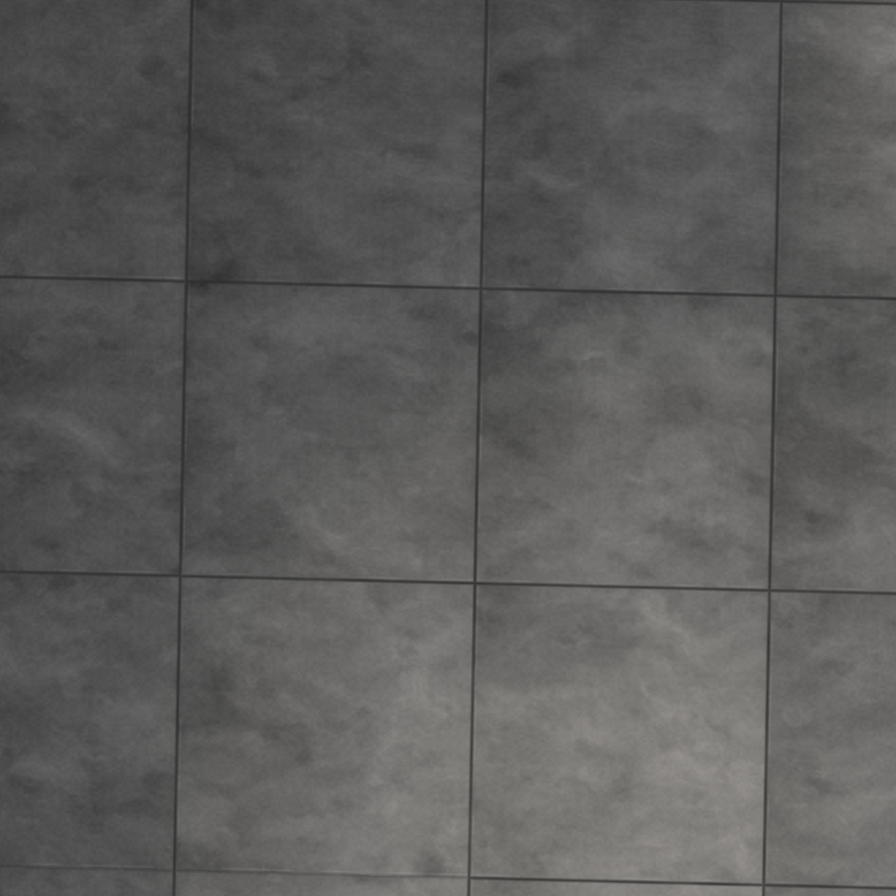
A WebGL 2 fragment shader for this texture:

```glsl
#version 300 es
precision highp float;
// Slightly tilted dark concrete floor tiles with thin joints, cloudy stains and uneven light.

#define TILE_SIZE 0.329
#define GRID_ORIGIN vec2(0.194, 0.033)
#define GRID_TILT vec2(0.020, -0.0245)
#define JOINT_WIDTH 0.0030
#define JOINT_TONE 0.18
#define CLOUD_AMOUNT 0.13
#define STREAK_AMOUNT 0.08
#define STAIN_AMOUNT 0.035
#define GRAIN_AMOUNT 0.027
#define TILE_VARIATION 0.02

uniform vec2 u_resolution;
out vec4 fragColor;

float hash(vec2 p) {
  return fract(sin(dot(p, vec2(127.1, 311.7))) * 43758.5453);
}

float noise(vec2 p) {
  vec2 cell = floor(p), f = fract(p);
  f = f * f * (3.0 - 2.0 * f);
  float low = mix(hash(cell), hash(cell + vec2(1, 0)), f.x);
  float high = mix(hash(cell + vec2(0, 1)), hash(cell + vec2(1, 1)), f.x);
  return mix(low, high, f.y);
}

float fbm(vec2 p) {
  float sum = 0.0, amplitude = 0.5;
  for (int i = 0; i < 6; i++) {
    sum += amplitude * noise(p);
    p = mat2(1.6, 1.2, -1.2, 1.6) * p + 7.3;
    amplitude *= 0.52;
  }
  return sum;
}

// Broad light: brightest low right of centre, with a glow at the upper right edge
float floorLight(vec2 p) {
  vec2 pool = (p - vec2(0.66, 0.06)) / vec2(0.50, 0.50);
  vec2 glow = (p - vec2(1.06, 0.93)) / vec2(0.15, 0.20);
  float light = 0.268 + 0.05 * p.x + 0.195 * exp(-dot(pool, pool));
  return light + 0.13 * exp(-dot(glow, glow));
}

// Cloudy slab surface, different in every tile
float slabTone(vec2 local, vec2 tile) {
  vec2 q = local + 17.0 * vec2(hash(tile), hash(tile + 5.2));
  vec2 warp = vec2(fbm(q * 4.0 + 9.0), fbm(q * 4.0 + 31.0)) - 0.5;
  float clouds = fbm(q * vec2(3.4, 4.4) + warp * 1.2) - 0.50;
  float streaks = fbm(q * vec2(8.0, 16.0) + warp * 2.0) - 0.50;
  float stains = smoothstep(0.58, 0.80, fbm(q * vec2(9.0, 13.0) + 40.0));
  float scuffs = smoothstep(0.60, 0.80, fbm(q * vec2(13.0, 19.0) + warp * 3.0 + 70.0));
  float tone = CLOUD_AMOUNT * clouds + STREAK_AMOUNT * streaks;
  tone += STAIN_AMOUNT * (0.7 * scuffs - stains);
  // Left sides are a little darker, and each tile has its own shade
  tone += 0.035 * (smoothstep(0.0, 0.6, local.x) - 0.7);
  return tone + TILE_VARIATION * (hash(tile + 2.7) - 0.5);
}

// Soft line coverage for a distance and width in canvas units
float lineMask(float d, float width) {
  float soft = 0.0012 + 0.6 / u_resolution.y;
  return 1.0 - smoothstep(0.5 * width - soft, 0.5 * width + soft, abs(d));
}

void main() {
  vec2 p = gl_FragCoord.xy / u_resolution;
  vec2 grid = (p - GRID_ORIGIN - GRID_TILT * p.yx) / TILE_SIZE;
  vec2 tile = floor(grid), local = fract(grid);

  // Slab surface under the broad light
  float light = floorLight(p);
  float tone = light + slabTone(local, tile) * (0.55 + 1.2 * light);
  float grain = noise(p * 330.0) + 0.6 * noise(p * 170.0 + 20.0) - 0.8;
  tone += GRAIN_AMOUNT * grain;

  // Shade close to the tile borders
  vec2 nearest = floor(grid + 0.5);
  vec2 toJoint = (grid - nearest) * TILE_SIZE;
  float border = min(abs(toJoint.x), abs(toJoint.y));
  tone -= 0.018 * exp(-border / 0.007);

  // Worn pale rims beside the joints
  float wear = smoothstep(0.35, 0.75, noise(p * 38.0));
  float rim = max(lineMask(toJoint.x - 0.0036, 0.0012),
                  lineMask(toJoint.y - 0.0036, 0.0012));
  tone += 0.06 * rim * wear;

  // Dark joints; the lowest one is faint on the left
  float jointX = lineMask(toJoint.x, JOINT_WIDTH);
  float jointY = lineMask(toJoint.y, JOINT_WIDTH);
  jointY *= (nearest.y < 0.5 && tile.x < 1.0) ? 0.3 : 1.0;
  float joint = max(jointX, jointY) * (0.70 + 0.30 * noise(p * 25.0));
  tone = mix(tone, JOINT_TONE + 0.12 * (light - 0.3), joint);

  // Neutral shadows, slightly warm highlights
  vec3 tint = mix(vec3(1.0), vec3(1.01, 0.99, 0.965), smoothstep(0.28, 0.50, light));
  fragColor = vec4(clamp(tone * tint, 0.0, 1.0), 1.0);
}
```
